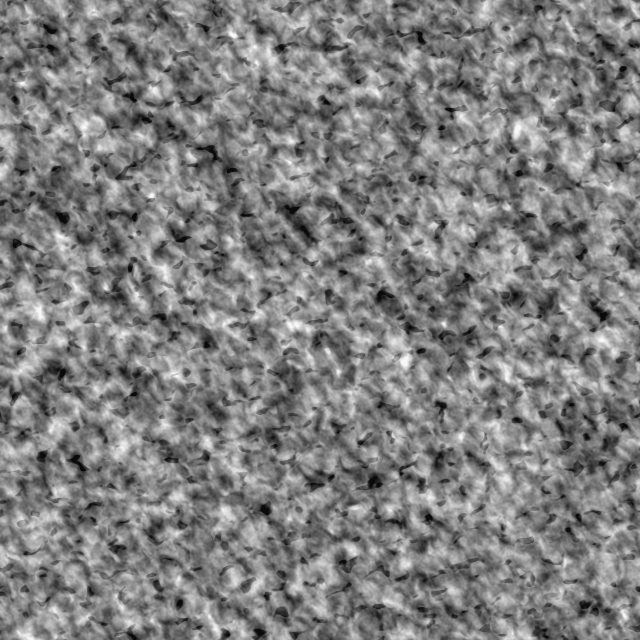
Reproduce this texture procedurally as a Shadertoy shader.

```glsl
// Grey granite: soft mottled grains with scattered dark pits and pale flecks.
#define BASE_GREY 0.512
#define CONTRAST 0.40
#define GRAIN_SCALE 16.0
#define GRAIN_ANGLE -0.85
#define GRAIN_STRETCH 0.76
#define WARP 0.007
#define PIT_SCALE 46.0
#define PIT_DEPTH 0.24
#define FLECK_SCALE 52.0
#define FLECK_GAIN 0.17

mat2 rotation(float angle) {
    float c = cos(angle), s = sin(angle);
    return mat2(c, -s, s, c);
}

float hash(vec2 p) {
    return fract(sin(dot(p, vec2(127.1, 311.7))) * 43758.5453);
}

float cornerSlope(vec2 cell, vec2 offset) {
    float angle = 6.28318 * hash(cell);
    return dot(vec2(cos(angle), sin(angle)), offset);
}

// Gradient noise centred on zero.
float noise(vec2 p) {
    vec2 cell = floor(p), f = fract(p);
    vec2 w = f * f * f * (f * (f * 6.0 - 15.0) + 10.0);
    vec2 e = vec2(1.0, 0.0);
    float low = mix(cornerSlope(cell, f), cornerSlope(cell + e.xy, f - e.xy), w.x);
    float high = mix(cornerSlope(cell + e.yx, f - e.yx), cornerSlope(cell + e.xx, f - e.xx), w.x);
    return mix(low, high, w.y);
}

// Octaves weighted towards the middle grain sizes, each turned to hide the lattice.
float mottling(vec2 p) {
    float sum = 0.0, scale = GRAIN_SCALE;
    for (int i = 0; i < 5; i++) {
        float octave = float(i);
        float weight = exp(-0.28 * (octave - 1.7) * (octave - 1.7));
        sum += weight * noise(rotation(0.6 + 1.3 * octave) * p * scale + 17.3 * octave);
        scale *= 1.83;
    }
    return sum;
}

// Ragged blobs, wider than tall, from two mixed sizes of noise.
float pits(vec2 p) {
    vec2 q = rotation(0.2) * p * vec2(0.8, 1.15) * PIT_SCALE;
    float field = 0.7 * noise(q + 41.0) + 0.4 * noise(rotation(0.9) * q * 2.1 + 73.0);
    return smoothstep(0.17, 0.34, field);
}

float flecks(vec2 p) {
    vec2 q = p * FLECK_SCALE;
    float field = 0.7 * noise(q + 97.0) + 0.35 * noise(rotation(0.7) * q * 1.9 + 31.0);
    return smoothstep(0.19, 0.42, field);
}

void mainImage(out vec4 fragColor, in vec2 fragCoord) {
    vec2 uv = fragCoord / iResolution.y;

    // Bend the plane so that grain outlines become irregular.
    vec2 bend = vec2(noise(uv * 38.0 + 5.0), noise(uv * 38.0 + 61.0));
    vec2 p = uv + WARP * bend;

    // Grains lean from upper left to lower right.
    vec2 leaning = rotation(GRAIN_ANGLE) * p * vec2(1.0);
    leaning.x *= GRAIN_STRETCH;

    float grey = BASE_GREY + CONTRAST * mottling(leaning);
    grey += FLECK_GAIN * flecks(leaning);
    grey -= PIT_DEPTH * pits(p);

    // Faint broad clouds and fine surface roughness.
    grey += 0.14 * noise(uv * 7.0 + 11.0);
    grey += 0.07 * noise(rotation(0.5) * uv * 210.0);

    fragColor = vec4(vec3(clamp(grey, 0.04, 0.97)), 1.0);
}
```
